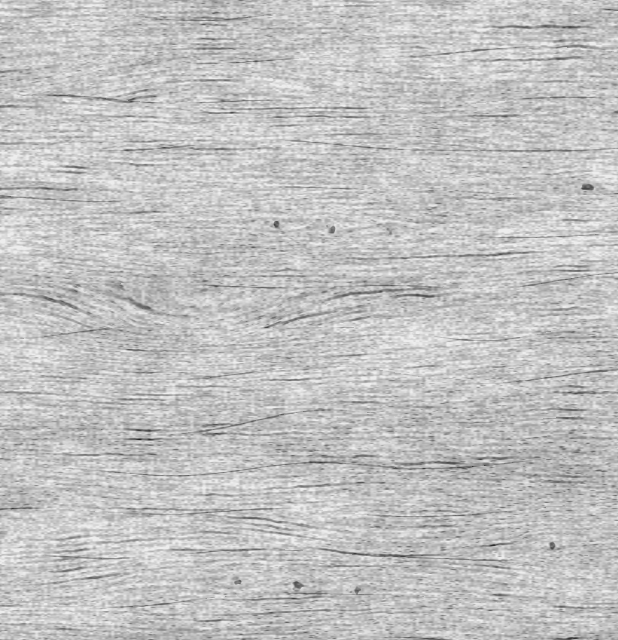
Write a WebGL 1 fragment shader that draws this texture.

```glsl
precision highp float;
// Pale grey weathered wood: horizontal boards with fine grain, dark pores, cracks and small knots.

uniform vec2 u_resolution;

#define BASE_TONE 0.80
#define BOARDS 14.0
#define GRAIN_ROWS 115.0
#define GRAIN_BEND 0.034
#define GRAIN_DEPTH 0.13
#define PORE_DEPTH 0.24
#define CRACK_DEPTH 0.30
#define FIBRE_DEPTH 0.15
#define SPECKLE_DEPTH 0.20
#define CLOUD_DEPTH 0.13
#define KNOT_RADIUS 0.008

float hash(vec2 p) {
  vec3 q = fract(p.xyx * vec3(0.1031, 0.1030, 0.0973));
  q += dot(q, q.yzx + 33.33);
  return fract((q.x + q.y) * q.z);
}

float noise(vec2 p) {
  vec2 cell = floor(p);
  vec2 f = fract(p);
  f = f * f * (3.0 - 2.0 * f);
  float low = mix(hash(cell), hash(cell + vec2(1.0, 0.0)), f.x);
  float high = mix(hash(cell + vec2(0.0, 1.0)), hash(cell + 1.0), f.x);
  return mix(low, high, f.y);
}

// Distance to the nearest jittered point, where points differ in size
float cellular(vec2 p) {
  vec2 cell = floor(p);
  float nearest = 2.0;
  for (int j = -1; j <= 1; j++) {
    for (int i = -1; i <= 1; i++) {
      vec2 id = cell + vec2(float(i), float(j));
      vec2 point = id + vec2(hash(id), hash(id + 57.0));
      nearest = min(nearest, length(p - point) + 0.5 * hash(id + 113.0));
    }
  }
  return nearest;
}

// Knots in two groups: a row of three and a lone one
vec2 knotCentre(float index) {
  float place = mod(index, 4.0);
  vec2 inRow = vec2(0.43 + 0.09 * place, 0.65 - 0.007 * place);
  vec2 centre = mix(inRow, vec2(0.918, 0.707), step(2.5, place));
  return centre - floor(index / 4.0) * vec2(0.055, 0.558);
}

void main() {
  vec2 p = gl_FragCoord.xy / u_resolution.y;

  // Boards with wavering joints
  float waver = 0.10 * sin(p.x * 7.0 + p.y * 19.0) + 0.05 * sin(p.x * 17.0 - p.y * 11.0);
  float boardPos = p.y * BOARDS + waver + 0.4 * noise(p * vec2(4.0, 3.0));
  float board = floor(boardPos);
  float joint = floor(boardPos + 0.5);

  // Grain height: bent in each board, swollen in one broad arch
  float bend = GRAIN_BEND * (0.4 + 1.2 * hash(vec2(board, 3.0)));
  float height = p.y + bend * noise(p * vec2(3.2, 8.0) + board * 17.0);
  height += 0.003 * noise(p * vec2(22.0, 30.0));
  vec2 arch = (p - vec2(0.29, 0.49)) * vec2(5.0, 14.0);
  height += 0.05 * exp(-dot(arch, arch));

  // Knots push the grain apart and leave ragged dark cores
  float knot = 0.0;
  for (int i = 0; i < 8; i++) {
    vec2 offset = p - knotCentre(float(i));
    vec2 spread = offset * vec2(25.0, 45.0);
    height -= 0.65 * offset.y * exp(-dot(spread, spread));
    float ragged = length(offset * vec2(0.8, 1.2)) + 0.011 * (noise(p * 190.0) - 0.4);
    knot = max(knot, 1.0 - smoothstep(0.3 * KNOT_RADIUS, KNOT_RADIUS, ragged));
  }

  // Growth lines that fade in and out, the strongest opening into cracks
  float rowPos = height * GRAIN_ROWS;
  float row = floor(rowPos);
  float fromLine = abs(fract(rowPos) - 0.5 + 0.25 * (noise(vec2(p.x * 60.0, row)) - 0.5));
  float line = 1.0 - smoothstep(0.06, 0.34, fromLine);
  float strength = noise(vec2(p.x * 9.0, row * 3.0));
  float broken = 0.4 + 0.6 * noise(vec2(p.x * 55.0, row * 5.0));
  float crack = line * smoothstep(0.80, 0.97, strength) * broken;

  // Broken dark seams along the joints
  float seamGap = abs(boardPos - joint) / BOARDS;
  float seam = 1.0 - smoothstep(0.0006, 0.0028, seamGap + 0.0015 * noise(p * vec2(90.0, 200.0)));
  seam *= smoothstep(0.45, 0.75, noise(vec2(p.x * 8.0, joint * 5.0)));

  // Clouds, fibres, speckle and faint flecks across the grain
  float cloud = 0.6 * noise(p * vec2(3.0, 13.0) + 5.0) + 0.4 * noise(p * vec2(9.0, 34.0));
  float fibre = noise(vec2(p.x * 28.0, height * 290.0));
  float speckle = noise(p * vec2(210.0, 390.0));
  float fleck = noise(p * vec2(170.0, 50.0));
  float pore = 1.0 - smoothstep(0.12, 0.42, cellular(vec2(p.x * 55.0, height * 220.0)));

  float tone = BASE_TONE;
  tone += CLOUD_DEPTH * (cloud - 0.5) + 0.05 * (noise(vec2(p.x * 1.5, boardPos)) - 0.5);
  tone += FIBRE_DEPTH * (fibre - 0.5) + SPECKLE_DEPTH * (speckle - 0.5);
  tone += 0.05 * (fleck - 0.5);
  tone -= GRAIN_DEPTH * line * (0.25 + 0.75 * strength) * broken;
  tone -= PORE_DEPTH * pore * (1.1 - cloud);
  tone -= CRACK_DEPTH * max(crack, seam) + 0.38 * knot;

  gl_FragColor = vec4(vec3(clamp(tone, 0.12, 0.93)), 1.0);
}
```
